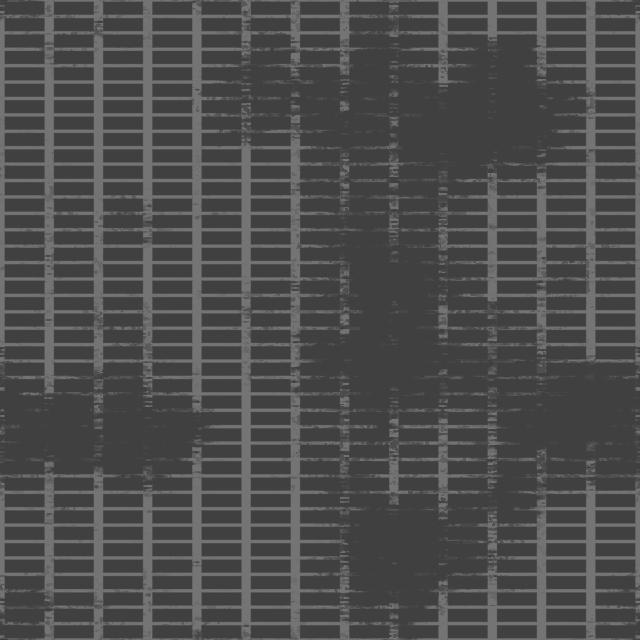
Write a Shadertoy shader that draws this pattern.

```glsl
#define GRID vec2(13.0, 39.0)
#define BAR_WIDTH vec2(0.0146, 0.0052)
#define EDGE_SOFTNESS 0.0013
#define BASE_COLOR vec3(0.25)
#define PAINT_COLOR vec3(0.455)
#define PATCH_SCALE vec2(5.0, 6.0)
#define STREAK_SCALE vec2(52.0, 320.0)
#define GRAIN_SCALE vec2(120.0, 150.0)
#define WEAR_RANGE vec2(0.33, 0.53)
#define CHIP_AMOUNT 0.75

float hash(vec2 p) {
    vec3 q = fract(p.xyx * 0.1031);
    q += dot(q, q.yzx + 33.33);
    return fract((q.x + q.y) * q.z);
}

// Value noise that wraps over the unit square
float tileNoise(vec2 uv, vec2 period, float seed) {
    vec2 p = uv * period;
    vec2 cell = floor(p);
    vec2 f = fract(p);
    f = f * f * (3.0 - 2.0 * f);
    vec2 lo = mod(cell, period) + seed;
    vec2 hi = mod(cell + 1.0, period) + seed;
    float bottom = mix(hash(lo), hash(vec2(hi.x, lo.y)), f.x);
    float top = mix(hash(vec2(lo.x, hi.y)), hash(hi), f.x);
    return mix(bottom, top, f.y);
}

float tileFbm(vec2 uv, vec2 period, float seed) {
    float sum = 0.0;
    float weight = 0.5;
    float total = 0.0;
    for (int i = 0; i < 4; i++) {
        sum += weight * tileNoise(uv, period, seed);
        total += weight;
        weight *= 0.5;
        period *= 2.0;
        seed += 17.0;
    }
    return sum / total;
}

// Coverage of the vertical (x) and horizontal (y) bars
vec2 gridBars(vec2 uv) {
    vec2 dist = abs(fract(uv * GRID + 0.5) - 0.5) / GRID;
    vec2 soft = max(vec2(EDGE_SOFTNESS), 0.75 / iResolution.xy);
    return 1.0 - smoothstep(0.5 * BAR_WIDTH - soft, 0.5 * BAR_WIDTH + soft, dist);
}

// Remaining paint on the vertical (x) and horizontal (y) bars
vec2 paintLeft(vec2 uv) {
    float patches = tileFbm(uv, PATCH_SCALE, 3.0);
    float streak = tileNoise(uv, STREAK_SCALE, 41.0) - 0.5;
    float grain = tileFbm(uv, GRAIN_SCALE, 73.0);
    float local = tileNoise(uv, vec2(13.0, 18.0), 97.0) - 0.5;

    vec2 health = vec2(patches + 0.3 * (grain - 0.5));
    health += vec2(0.26, 0.14) * streak + vec2(0.16, 0.05) * local;
    vec2 paint = smoothstep(WEAR_RANGE.x, WEAR_RANGE.y, health);

    // Small flakes, denser near worn patches
    float flakes = smoothstep(0.58, 0.66, grain);
    float exposure = 1.0 - smoothstep(0.42, 0.68, patches);
    return paint * (1.0 - CHIP_AMOUNT * flakes * exposure);
}

void mainImage(out vec4 fragColor, in vec2 fragCoord) {
    vec2 uv = fragCoord / iResolution.xy;
    vec2 layers = gridBars(uv) * paintLeft(uv);
    float paint = max(layers.x, layers.y);
    fragColor = vec4(mix(BASE_COLOR, PAINT_COLOR, paint), 1.0);
}
```
